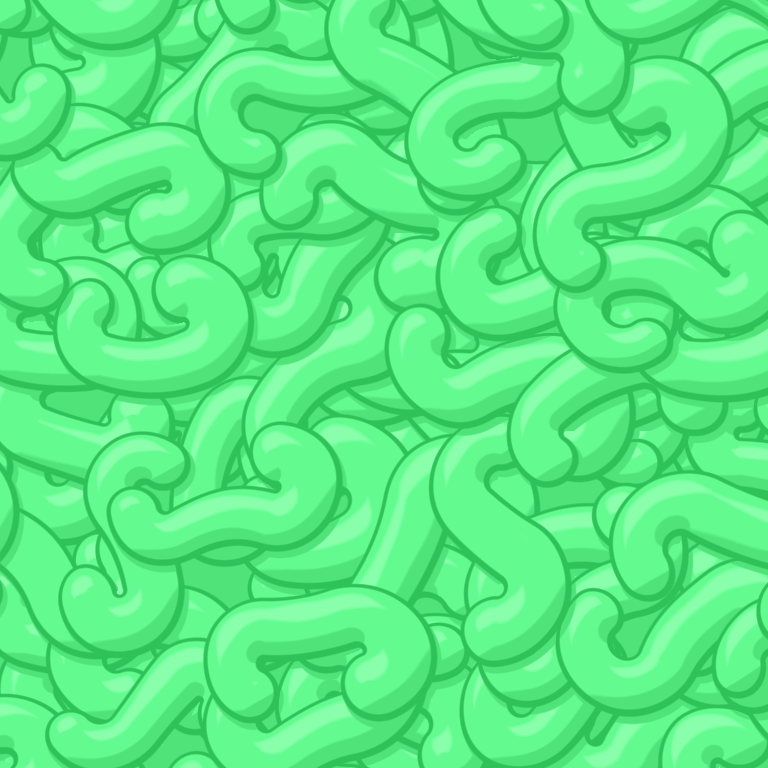
This pattern is drawn by a WebGL 1 fragment shader. Its source:

```glsl
precision highp float;
// Overlapping, curling green folds with dark outlines, soft shade and glossy streaks.
uniform vec2 u_resolution;

const vec3 BASE    = vec3(0.39, 0.98, 0.56);
const vec3 SHADE   = vec3(0.31, 0.89, 0.48);
const vec3 OUTLINE = vec3(0.18, 0.76, 0.35);
const vec3 GLOW    = vec3(0.46, 1.00, 0.62);
const vec3 GLOSS   = vec3(0.54, 1.00, 0.67);
const vec2  LIGHT        = vec2(-0.5, 0.866);  // towards the light
const float CELLS        = 8.6;                // folds per canvas side
const float JITTER       = 0.6;                // scatter within a cell
const float REACH        = 0.25;               // largest extent of a fold
const float RADIUS_MIN   = 0.030;
const float RADIUS_MAX   = 0.038;
const float TAPER        = 0.8;                // change of radius along a fold
const float TILT         = 1.25;               // largest angle from horizontal
const float LINE_MIN     = 0.004;              // outline on the lit side
const float LINE_MAX     = 0.009;              // outline on the shaded side
const float SHADOW_WIDTH = 0.010;
const float WARP         = 0.014;
const float WARP_SCALE   = 6.0;
const int   LAYERS       = 3;

// Vector from the spine, local radius and signed distance to the surface.
struct Fold { vec2 away; float radius; float edge; };

vec4 hash4(vec2 c) {
  vec4 q = vec4(dot(c, vec2(127.1, 311.7)), dot(c, vec2(269.5, 183.3)),
                dot(c, vec2(419.2, 371.9)), dot(c, vec2(113.5, 271.9)));
  return fract(sin(q) * 43758.5);
}

float cornerSlope(vec2 cell, vec2 corner, vec2 f) {
  return dot(hash4(cell + corner).xy * 2.0 - 1.0, f - corner);
}

float gradientNoise(vec2 p) {
  vec2 i = floor(p), f = fract(p), e = vec2(0.0, 1.0);
  vec2 u = f * f * f * (f * (f * 6.0 - 15.0) + 10.0);
  return mix(mix(cornerSlope(i, e.xx, f), cornerSlope(i, e.yx, f), u.x),
             mix(cornerSlope(i, e.xy, f), cornerSlope(i, e.yy, f), u.x), u.y);
}

vec2 perp(vec2 v) { return vec2(-v.y, v.x); }
vec2 turn(vec2 v, float a) { return cos(a) * v + sin(a) * perp(v); }
float randomSign(float h) { return h < 0.5 ? -1.0 : 1.0; }

// Extends the spine by an arc of curvature k and keeps the nearest surface.
void addArc(vec2 p, float k, float len, float radius, float side,
            inout vec2 pos, inout vec2 dir, inout float along, inout Fold fold) {
  vec2 n = perp(dir), centre = pos + n / k;
  vec2 middle = turn(n, 0.5 * k * len), v = -sign(k) * (p - centre);
  float span = 0.5 * abs(k) * len;
  float a = clamp(atan(dot(perp(middle), v), dot(middle, v)), -span, span);
  vec2 away = p - centre + turn(middle, a) / k;
  float r = radius * (1.0 + TAPER * side * (along + 0.5 * len + a / k));
  float edge = length(away) - r;
  if (edge < fold.edge) fold = Fold(away, r, edge);
  pos = centre - turn(n, k * len) / k;
  dir = turn(dir, k * len);
  along += len;
}

// A gently bent body with a curled hook at each end; p is relative to its middle.
Fold foldAt(vec2 p, vec4 shape) {
  Fold fold = Fold(vec2(1.0), 1.0, 1.0);
  float radius = mix(RADIUS_MIN, RADIUS_MAX, shape.x);
  float bend = randomSign(shape.y) * mix(2.0, 9.0, fract(shape.y * 2.0));
  vec2 heading = turn(vec2(1.0, 0.0), (fract(shape.x * 17.0) * 2.0 - 1.0) * TILT);
  for (int i = 0; i < 2; i++) {
    float side = 1.0 - 2.0 * float(i);
    float h = i == 0 ? shape.z : shape.w;
    vec2 pos = vec2(0.0), dir = heading * side;
    float along = 0.0, body = mix(0.035, 0.075, fract(h * 13.0));
    float hook = radius * mix(1.2, 1.7, fract(h * 7.0));
    float curl = mix(1.6, 3.6, fract(h * 5.0));
    addArc(p, bend * side, body, radius, side, pos, dir, along, fold);
    addArc(p, randomSign(h) / hook, hook * curl, radius, side, pos, dir, along, fold);
  }
  return fold;
}

// Lays one fold, its outline and its shadow over the colour beneath.
vec3 paintFold(vec3 below, Fold f, float sheen, float aa) {
  float d = length(f.away), across = d / f.radius;
  float facing = dot(f.away, LIGHT) / max(d, 0.0001);
  float rim = mix(LINE_MIN, LINE_MAX, 0.5 - 0.5 * facing);
  float shadow = rim + SHADOW_WIDTH * max(-facing, 0.0);
  float streak = abs(across - 0.5) - 0.27 * sheen * smoothstep(0.4, 1.0, facing);
  float lit = smoothstep(0.35, 0.55, facing);
  vec3 body = mix(SHADE, BASE, smoothstep(-0.50, -0.40, across * facing + 0.1 * (sheen - 1.0)));
  body = mix(body, GLOW, lit * (1.0 - smoothstep(0.0, 0.08, streak)));
  body = mix(body, GLOSS, lit * (1.0 - smoothstep(-0.06, 0.0, streak)));
  vec3 col = mix(min(below, SHADE), below, smoothstep(shadow - aa, shadow + aa, f.edge));
  col = mix(OUTLINE, col, smoothstep(rim - aa, rim + aa, f.edge));
  return mix(body, col, smoothstep(-aa, aa, f.edge));
}

void main() {
  float size = min(u_resolution.x, u_resolution.y), aa = 1.0 / size;
  vec2 p = gl_FragCoord.xy / size;
  p += WARP * vec2(gradientNoise(p * WARP_SCALE), gradientNoise(p * WARP_SCALE + 31.0));
  float sheen = 1.0 + 0.8 * gradientNoise(p * 14.0 + 57.0);
  vec3 col = SHADE;
  // Random layers from back to front, each in a fixed cell order.
  for (int layer = 0; layer < LAYERS; layer++) {
    for (int i = 0; i < 25; i++) {
      float row = floor((float(i) + 0.5) / 5.0);
      vec2 cell = floor(p * CELLS) + vec2(float(i) - 5.0 * row, row) - 2.0;
      vec4 place = hash4(cell + 17.0);
      vec2 local = p - (cell + 0.5 + JITTER * (place.xy - 0.5)) / CELLS;
      bool inLayer = floor(place.z * float(LAYERS)) == float(layer);
      if (inLayer && dot(local, local) < REACH * REACH)
        col = paintFold(col, foldAt(local, hash4(cell + 43.0)), sheen, aa);
    }
  }
  gl_FragColor = vec4(col, 1.0);
}
```
